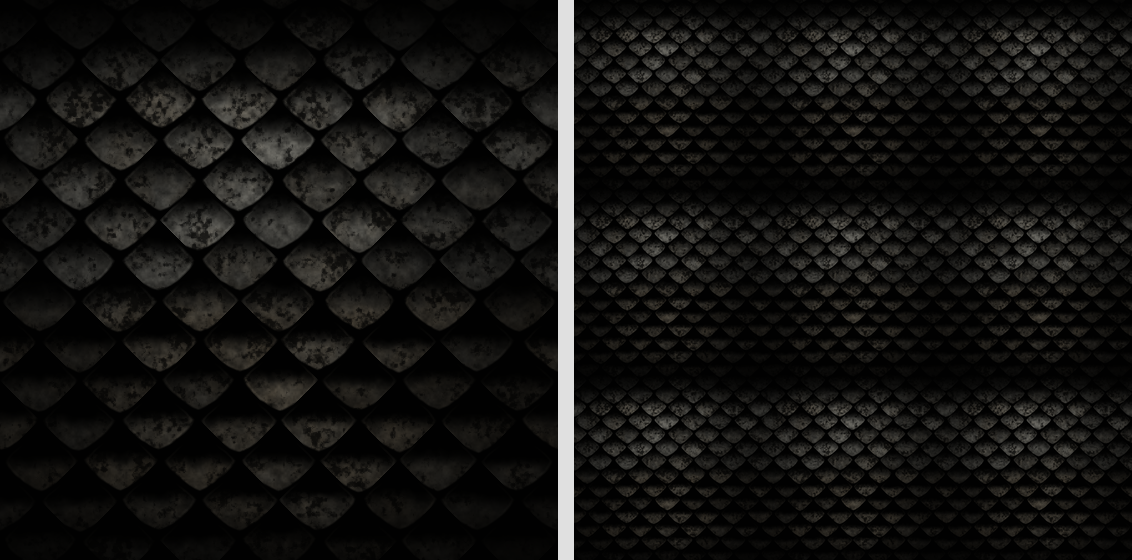
Left, the tile; right, the same tile 3 across and 3 down.
Give the GLSL for this pattern, as a WebGL 2 fragment shader.

```glsl
#version 300 es
precision highp float;

uniform vec2 u_resolution;
out vec4 fragColor;

#define ROWS 14.0          // rows down; half as many scales across (even)
#define SCALE_SIZE 0.915   // 1.0 closes the gaps between scales
#define SCALE_HEIGHT 0.83  // height of a scale relative to its width
#define EDGE_SOFTNESS 0.04
#define JITTER 0.07
#define GRIME 0.72
#define EXPOSURE 1.04
#define GAP_COLOR vec3(0.004, 0.004, 0.003)
#define STEEL_COLOR vec3(0.310, 0.306, 0.288)
#define RUST_COLOR vec3(0.320, 0.287, 0.235)

const float TAU = 6.2831853;

// Integer hash: two values in 0..1 for a lattice cell
vec2 hash2(vec2 cell, float seed) {
  uvec3 v = uvec3(ivec3(cell, seed)) * 1664525u + 1013904223u;
  v.x += v.y * v.z; v.y += v.z * v.x; v.z += v.x * v.y;
  v ^= v >> 16u;
  v.x += v.y * v.z; v.y += v.z * v.x;
  return vec2(v.xy >> 8u) / 16777216.0;
}

// Value noise that wraps over the unit square
float noise(vec2 uv, float freq, float seed) {
  vec2 p = uv * freq, cell = floor(p), f = p - cell;
  f = f * f * (3.0 - 2.0 * f);
  vec2 lo = mod(cell, freq), hi = mod(cell + 1.0, freq);
  float bottom = mix(hash2(lo, seed).x, hash2(vec2(hi.x, lo.y), seed).x, f.x);
  float top = mix(hash2(vec2(lo.x, hi.y), seed).x, hash2(hi, seed).x, f.x);
  return mix(bottom, top, f.y);
}

float fbm(vec2 uv, float freq, float seed) {
  float sum = 0.0, amp = 0.5;
  for (int i = 0; i < 3; i++) {
    sum += amp * noise(uv, freq, seed + float(i));
    freq *= 2.0;
    amp *= 0.6;
  }
  return sum / 0.98;
}

// Rounded diamond: full below, tighter towards the hidden top
float scaleRadius(vec2 p) {
  float power = p.y < 0.0 ? 1.32 : 1.16;
  vec2 q = pow(abs(p) / vec2(1.0, SCALE_HEIGHT) + 1e-4, vec2(power));
  return pow(q.x + q.y, 1.0 / power);
}

// Broad light over the whole sheet, periodic both ways
float sheetLight(vec2 uv) {
  float glow = 0.5 + 0.5 * cos(TAU * (uv.y - 0.69));
  float seamDistance = abs(fract(uv.y - 0.985 + 0.5) - 0.5);
  float vertical = (0.56 + 0.44 * glow * glow)
                 * mix(0.22, 1.0, smoothstep(0.0, 0.19, seamDistance));
  return vertical * (0.75 + 0.25 * cos(TAU * (uv.x - 0.48)));
}

void main() {
  vec2 uv = gl_FragCoord.xy / u_resolution;

  // Staggered lattice: centres where column + row is odd
  vec2 grid = uv * ROWS - vec2(0.0, 0.5);
  vec2 diagonal = floor(vec2(grid.x + grid.y, grid.x - grid.y) * 0.5) * 2.0 + 1.0;
  vec2 center = vec2(diagonal.x + diagonal.y, diagonal.x - diagonal.y) * 0.5;
  vec2 id = mod(center, ROWS);
  vec2 randA = hash2(id, 3.0), randB = hash2(id, 7.0);

  // Outline with small shifts, size changes and a worn edge
  float coarse = fbm(uv, 28.0, 11.0);
  float fine = fbm(uv, 112.0, 23.0);
  float grain = fbm(uv, 84.0, 41.0);
  vec2 p = grid - center - (randA - 0.5) * JITTER;
  float size = SCALE_SIZE + (randB.x - 0.5) * JITTER;
  float d = scaleRadius(p) - size + (coarse - 0.5) * 0.10;
  float soft = max(EDGE_SOFTNESS, ROWS / min(u_resolution.x, u_resolution.y));
  float body = 1.0 - smoothstep(-soft, soft, d);

  // Shadow of the row above, deeper over the lower half
  float deep = 1.0 - smoothstep(-0.45, 0.30, -sin(TAU * (uv.y + 0.02)));
  float shadowTop = mix(0.68, 0.22, deep) + (coarse - 0.5) * 0.30
                  + (randA.y - 0.5) * 0.14;
  float lit = 1.0 - smoothstep(shadowTop - mix(0.95, 0.52, deep), shadowTop, p.y);
  lit *= 1.0 - 0.35 * smoothstep(0.30, 0.90, length(p - vec2(0.0, -0.15)));

  // Soft mottling with small clustered specks
  float cluster = 0.80 * (coarse - 0.5) + 0.12 * (randB.y - 0.5)
                + 0.10 * smoothstep(-0.3, 0.4, p.y);
  float specks = smoothstep(0.48, 0.86, fine + cluster);
  float surface = mix(0.55, 1.50, grain) * (1.10 - 0.20 * coarse);
  surface *= 1.0 - GRIME * specks;

  // Thin bright rim, strongest at the side corners
  float rim = smoothstep(-0.11, -0.065, d) * (1.0 - smoothstep(-0.05, 0.0, d));
  rim *= (1.0 - smoothstep(0.15, 0.50, p.y)) * mix(0.5, 1.2, grain);
  rim *= 0.3 + 0.7 * smoothstep(0.3, 0.7, abs(p.x));

  float variation = mix(0.68, 1.22, randB.y);
  float value = body * (lit * surface + 0.18 * rim);
  value *= sheetLight(uv) * variation * EXPOSURE;

  float rust = clamp(0.15 + 0.50 * deep + 0.9 * (coarse - 0.5)
                     + 0.4 * (randA.x - 0.5), 0.0, 1.0);
  vec3 color = GAP_COLOR + mix(STEEL_COLOR, RUST_COLOR, rust) * value;
  fragColor = vec4(color, 1.0);
}
```
